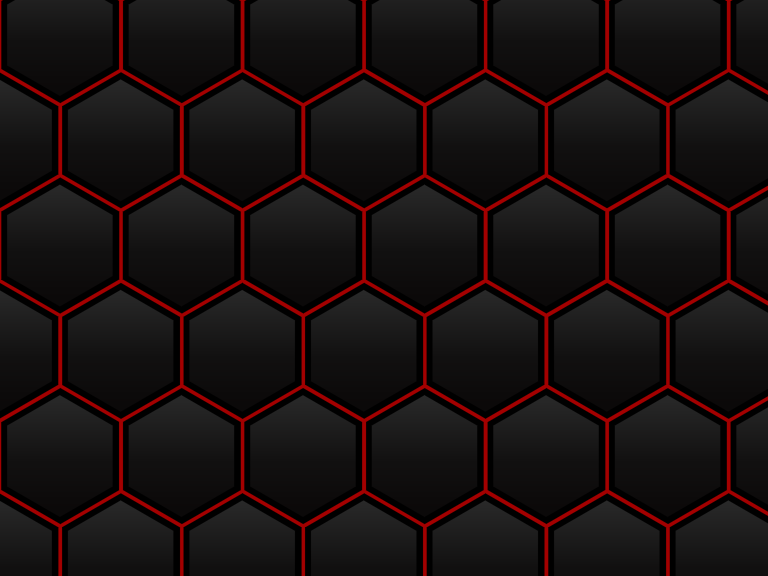
Reproduce this pattern procedurally as a Shadertoy shader.

```glsl
// Dark honeycomb: raised hexagonal tiles with a vertical sheen, set in black
// gaps and outlined in red. The nearest centre of two interleaved grids gives
// the cell; hexagonal distances give the tile and the outline.

const float CELL_WIDTH = 0.2110;             // fraction of canvas height
const vec2 LATTICE = vec2(1.0, 1.7320508);   // grid step in cell widths
const vec2 SLANT = vec2(0.5, 0.8660254);     // normal of a slanted side

float hash(vec2 p) {
    return fract(sin(dot(p, vec2(127.1, 311.7))) * 43758.5);
}

// Distance from the centre, measured square to the nearest side
float hexRadius(vec2 p) {
    p = abs(p);
    return max(p.x, dot(p, SLANT));
}

vec2 nearestCentre(vec2 p) {
    vec2 even = LATTICE * round(p / LATTICE);
    vec2 odd = LATTICE * (round(p / LATTICE - 0.5) + 0.5);
    return distance(p, even) < distance(p, odd) ? even : odd;
}

// Both cells beside a side see the same midpoint, hence the same width
float lineHalfWidth(vec2 centre, vec2 local) {
    vec2 a = abs(local);
    vec2 normal = a.x > dot(a, SLANT) ? vec2(1.0, 0.0) : SLANT;
    vec2 side = vec2(local.x < 0.0 ? -1.0 : 1.0, local.y < 0.0 ? -1.0 : 1.0);
    vec2 midpoint = centre + 0.5 * normal * side;
    vec2 sideId = round(midpoint / (LATTICE * 0.25));
    return 0.0142 + 0.0022 * hash(sideId);
}

// Sheen fades quickly over the upper half, then slowly to the base
vec3 tileColour(float height) {
    vec3 base = vec3(0.043, 0.034, 0.034);
    vec3 middle = vec3(0.068, 0.064, 0.064);
    vec3 top = vec3(0.162);
    vec3 lower = mix(base, middle, smoothstep(0.0, 0.5, height));
    return mix(lower, top, clamp((height - 0.45) / 0.55, 0.0, 1.0));
}

void mainImage(out vec4 fragColor, in vec2 fragCoord) {
    // Cell coordinates, one unit per cell width
    vec2 p = (fragCoord / iResolution.y - vec2(-0.0009, 0.0255)) / CELL_WIDTH;
    float blur = 0.7 / (iResolution.y * CELL_WIDTH);
    vec2 centre = nearestCentre(p);
    vec2 local = p - centre;

    // Tile, slightly left of the cell centre
    vec2 onTile = local + vec2(0.003, 0.0);
    float tile = 1.0 - smoothstep(-blur, blur, hexRadius(onTile) - 0.434);
    vec3 colour = tileColour(onTile.y + 0.5) * tile;

    // Red outline along the cell borders
    float toBorder = 0.5 - hexRadius(local);
    float line = 1.0 - smoothstep(-blur, blur, toBorder - lineHalfWidth(centre, local));
    colour = mix(colour, vec3(0.64, 0.0, 0.0), line);

    fragColor = vec4(colour, 1.0);
}
```
